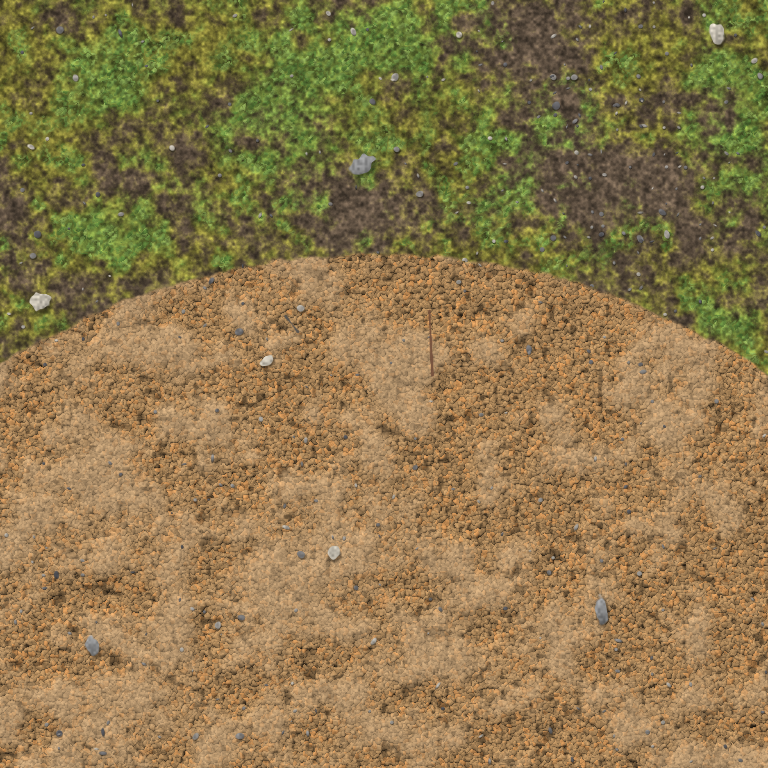
Reproduce this texture procedurally as a WebGL 1 fragment shader.

```glsl
precision highp float;
// Ground seen from above: a dome of coarse tan sand under a mossy, earthy strip.
// Fractal noise makes relief and patches, cellular noise makes grains and leaves,
// and jittered grid cells scatter the pebbles.
uniform vec2 u_resolution;

float hash(vec2 p) {
  vec3 q = fract(vec3(p.xyx) * 0.1031);
  q += dot(q, q.yzx + 33.33);
  return fract((q.x + q.y) * q.z);
}

vec2 hash2(vec2 p) { return vec2(hash(p), hash(p + 57.3)); }

float noise(vec2 p) {
  vec2 i = floor(p), f = fract(p);
  f = f * f * (3.0 - 2.0 * f);
  return mix(mix(hash(i), hash(i + vec2(1, 0)), f.x),
             mix(hash(i + vec2(0, 1)), hash(i + vec2(1, 1)), f.x), f.y);
}

float fbm(vec2 p) {
  float sum = 0.0, amp = 0.52;
  for (int i = 0; i < 5; i++) {
    sum += amp * noise(p);
    p = mat2(1.6, 1.2, -1.2, 1.6) * p + 7.1;
    amp *= 0.5;
  }
  return sum;
}

// Nearest cell: offset from its centre (xy), distance (z), random id (w)
vec4 cells(vec2 p) {
  vec4 best = vec4(9.0);
  for (int y = -1; y <= 1; y++)
    for (int x = -1; x <= 1; x++) {
      vec2 c = floor(p) + vec2(x, y);
      vec2 d = p - c - hash2(c);
      float r = length(d);
      if (r < best.z) best = vec4(d, r, hash(c + 11.7));
    }
  return best;
}

float blob(vec2 p, float x, float y, float rx, float ry) {
  vec2 d = (p - vec2(x, y)) / vec2(rx, ry);
  return exp(-dot(d, d));
}

// Lit, irregular oval with a shadow to the lower right; shape is centre, radii
void stone(inout vec3 col, vec2 p, vec4 shape, float angle, vec3 tint) {
  vec2 d = p - shape.xy, r = shape.zw;
  float s = sin(angle), c = cos(angle), size = min(r.x, r.y);
  float edge = 0.7 / u_resolution.y / size;
  mat2 turn = mat2(c, -s, s, c);
  float body = length(turn * d / r) + 0.5 * (noise(p * 150.0) - 0.5);
  float shade = length(turn * (d + vec2(-0.15, 0.35) * size) / r);
  col *= 0.6 + 0.4 * smoothstep(0.8, 1.3, shade);
  tint *= 0.75 + 0.12 * dot(d, vec2(-0.4, 0.8)) / size + 0.3 * noise(p * 300.0);
  col = mix(col, tint, 1.0 - smoothstep(1.0 - edge, 1.0 + edge, body));
}

void twig(inout vec3 col, vec2 p, vec2 a, vec2 ab, vec3 tint) {
  vec2 d = p - a;
  float r = length(d - ab * clamp(dot(d, ab) / dot(ab, ab), 0.0, 1.0)) + 0.002 * (noise(p * 90.0) - 0.5);
  col = mix(col, tint, 0.85 * (1.0 - smoothstep(0.0006, 0.0024, r)));
}

// One optional pebble per grid cell
void scatter(inout vec3 col, vec2 p, float scale, float density) {
  vec2 id = floor(p * scale);
  if (hash(id + scale) > density) return;
  float tone = hash(id + 3.9);
  vec4 shape = vec4(id + 0.3 + 0.4 * hash2(id), 0.06 + 0.12 * hash2(id + 8.3)) / scale;
  stone(col, p, shape, 6.28 * tone, mix(vec3(0.36, 0.36, 0.38), vec3(0.78, 0.75, 0.7), tone));
}

vec3 sandColor(vec2 p) {
  float lumps = fbm(p * 22.0);
  float relief = lumps - fbm((p + vec2(-0.004, 0.007)) * 22.0);
  float soft = smoothstep(0.42, 0.66, 0.65 * lumps + 0.35 * fbm(p * 8.0 + 20.0));
  float rough = 1.0 - 0.6 * soft;
  vec2 q = p + 0.005 * vec2(noise(p * 230.0), noise(p * 230.0 + 31.0));
  vec4 grain = cells(q * 200.0), grit = cells(q * 95.0 + 40.0);
  float light = 0.4 * dot(grain.xy, vec2(-0.4, 0.8)) + 0.2 * (grain.w - 0.5)
              - 0.32 * smoothstep(0.3, 0.9, grain.z)
              + 0.14 * dot(grit.xy, vec2(-0.4, 0.8)) - 0.1 * smoothstep(0.4, 0.9, grit.z);
  vec3 col = mix(vec3(0.62, 0.485, 0.325), vec3(0.67, 0.55, 0.405), soft);
  col *= 1.08 + rough * light + 0.62 * relief + 0.26 * (noise(p * 430.0) - 0.5);
  col *= mix(vec3(1), vec3(1.07, 0.98, 0.88), rough * smoothstep(0.7, 0.9, grain.w));
  return col * (1.0 - 0.35 * rough * smoothstep(0.72, 0.92, noise(p * 110.0)));
}

vec3 mossColor(vec2 p) {
  float patches = fbm(p * 13.0 + 3.0), clumps = fbm(p * 38.0 + 5.0), fine = fbm(p * 120.0);
  float soil = blob(p, 0.51, 0.72, 0.19, 0.045) + blob(p, 0.75, 0.87, 0.04, 0.07)
    + blob(p, 0.81, 0.73, 0.13, 0.08) + blob(p, 0.01, 0.69, 0.06, 0.06) + blob(p, 0.67, 0.96, 0.07, 0.07);
  float lush = blob(p, 0.38, 0.85, 0.11, 0.11) + blob(p, 0.53, 0.95, 0.11, 0.06)
    + blob(p, 0.68, 0.8, 0.05, 0.07) + blob(p, 0.14, 0.89, 0.05, 0.07) + blob(p, 0.15, 0.71, 0.06, 0.05)
    + blob(p, 0.95, 0.83, 0.06, 0.12) + blob(p, 0.95, 0.58, 0.05, 0.03);
  float cover = smoothstep(0.1, 0.72, 0.56 - 0.46 * soil + 0.12 * lush + 0.9 * (patches - 0.5)
                                      + 1.1 * (clumps - 0.5) + 0.7 * (fine - 0.5));
  vec3 moss = mix(vec3(0.43, 0.41, 0.18), vec3(0.38, 0.45, 0.2), smoothstep(0.1, 0.9, 0.7 * lush + 1.5 * clumps - 0.6));
  vec3 col = mix(vec3(0.36, 0.305, 0.25) * (0.45 + 1.1 * fine), moss * (0.3 + 1.4 * fine), cover);
  vec4 leaf = cells(p * 125.0 + 2.5 * fine);
  float leafy = smoothstep(0.55, 0.8, 0.22 * lush + clumps + 0.3 * (patches - 0.5)) * cover;
  vec3 blade = mix(vec3(0.29, 0.42, 0.19), vec3(0.52, 0.61, 0.32), leaf.w) * (1.0 + 0.4 * leaf.y);
  col = mix(col, blade, 0.85 * leafy * (1.0 - smoothstep(0.25, 0.6, leaf.z)));
  return col * (0.78 + 0.5 * noise(p * 280.0));
}

void main() {
  vec2 p = gl_FragCoord.xy / u_resolution;
  float x2 = (p.x - 0.49) * (p.x - 0.49);
  float rim = 0.669 - 0.54 * x2 - 0.25 * x2 * x2 + 0.012 * (fbm(p * 45.0) - 0.5);
  float sand = 1.0 - smoothstep(-0.003, 0.003, p.y - rim);
  vec3 col = mix(mossColor(p), sandColor(p), sand);

  // Scattered pebbles, denser on the earth at the right
  float stony = (1.0 - sand) * blob(p, 0.8, 0.8, 0.13, 0.15);
  scatter(col, p, 34.0, 0.05 + 0.15 * stony);
  scatter(col, p + 0.013, 62.0, 0.06 + 0.3 * stony);

  // Larger stones and twigs
  vec3 pale = vec3(0.82, 0.79, 0.73), gray = vec3(0.6);
  stone(col, p, vec4(0.472, 0.786, 0.016, 0.011), 0.5, gray);
  stone(col, p, vec4(0.934, 0.956, 0.009, 0.015), 0.2, pale);
  stone(col, p, vec4(0.053, 0.607, 0.013, 0.011), 0.0, pale);
  stone(col, p, vec4(0.435, 0.28, 0.008, 0.009), 0.0, pale);
  stone(col, p, vec4(0.783, 0.206, 0.008, 0.019), 0.1, gray);
  stone(col, p, vec4(0.12, 0.159, 0.008, 0.014), 0.5, gray);
  stone(col, p, vec4(0.348, 0.53, 0.009, 0.006), 0.6, pale);
  twig(col, p, vec2(0.559, 0.595), vec2(0.004, -0.083), vec3(0.43, 0.29, 0.22));
  twig(col, p, vec2(0.372, 0.588), vec2(0.016, -0.02), vec3(0.3));
  gl_FragColor = vec4(col, 1.0);
}
```
